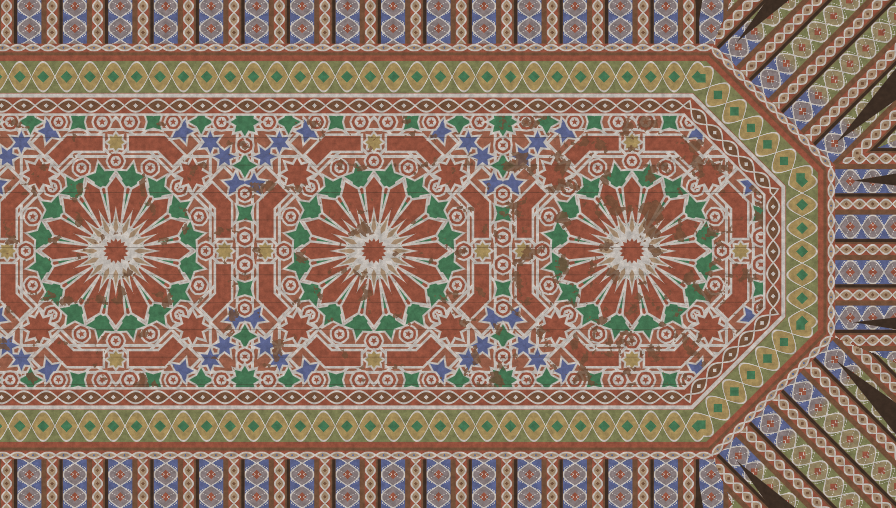
A Shadertoy shader for this pattern:

```glsl
// Painted wooden ceiling: a half-octagon panel of star rosettes, framed by friezes and beams.
// Lengths are in percent of the canvas height.
const float PI = 3.14159265;
const vec3 RED = vec3(.56, .30, .23), BROWN = vec3(.42, .29, .21), DARK = vec3(.20, .15, .12);
const vec3 GREEN = vec3(.24, .44, .31), BLUE = vec3(.33, .37, .54), WHITE = vec3(.76, .74, .72);
const vec3 CREAM = vec3(.62, .52, .42), OLIVE = vec3(.46, .47, .31), GOLD = vec3(.62, .53, .34);

float cover(float d) { return clamp(.5 - d * iResolution.y / 100., 0., 1.); }

void paint(inout vec3 col, float d, vec3 fill) { col = mix(col, fill, cover(d)); }

// A coloured piece with a pale strap around it.
void inlay(inout vec3 col, float d, vec3 fill, float strap) {
    paint(col, d - strap, WHITE);
    paint(col, d, fill);
}

float corner(vec2 i, vec2 f) {
    float a = 6.283 * fract(sin(dot(i, vec2(127.1, 311.7))) * 43758.5);
    return dot(vec2(cos(a), sin(a)), f);
}

float gradientNoise(vec2 p) {
    vec2 i = floor(p), f = fract(p), u = f * f * (3. - 2. * f), e = vec2(1, 0);
    float low = mix(corner(i, f), corner(i + e, f - e), u.x);
    float high = mix(corner(i + e.yx, f - e.yx), corner(i + 1., f - 1.), u.x);
    return mix(low, high, u.y);
}

float fbm(vec2 p) {
    float sum = 0., amp = 1.;
    for (int i = 0; i < 4; i++) { sum += amp * gradientNoise(p); p = p * 2.1 + 7.; amp *= .6; }
    return sum;
}

// Folds the plane into one wedge of an n-fold wheel, with its axis along x.
vec2 wedge(vec2 p, float n, float turn) {
    float s = 2. * PI / n, a = atan(p.y, p.x) - turn;
    a = abs(mod(a + .5 * s, s) - .5 * s);
    return length(p) * vec2(cos(a), sin(a));
}

float star(vec2 p, float n, float radius, float valley, float turn) {
    vec2 tip = vec2(radius, 0), e = valley * radius * vec2(cos(PI / n), sin(PI / n)) - tip;
    return dot(wedge(p, n, turn) - tip, normalize(vec2(e.y, -e.x)));
}

void cartouche(inout vec3 col, vec2 p, float radius) {
    float hex = star(p, 6., radius, .95, PI / 6.);
    inlay(col, hex, RED, .42);
    paint(col, hex + .3 * radius, WHITE);
    paint(col, star(p, 5., radius * .42, .5, 0.), RED);
}

void rosette(inout vec3 col, vec2 p) {
    vec2 w = wedge(p, 16., 0.), g = wedge(p, 16., PI / 16.);
    paint(col, length(p) - 15.5, RED);
    paint(col, length(p) - 11.5, GREEN);
    inlay(col, star(g - vec2(14.6, 0), 5., 3., .5, 0.), GREEN, .4);
    float petal = max(w.y - .3 - .108 * w.x, (w.x - 14.6) * .6 + w.y * .8);
    inlay(col, max(petal, 6.4 - w.x - w.y), RED, .48);
    inlay(col, star(p, 16., 7.2, .5, 0.), CREAM, .3);
    paint(col, star(p, 16., 6., .6, PI / 16.), WHITE);
    inlay(col, star(p, 16., 2.5, .75, 0.), RED, .4);
    cartouche(col, w - vec2(17.7, 0), 1.6);
}

// One square of the panel, mirrored into an eighth.
vec3 starPanel(vec2 p) {
    vec2 q = abs(p);
    if (q.y > q.x) q = q.yx;
    float plus = (q.x + q.y) * .707, minus = (q.x - q.y) * .707;
    float net = min(abs(q.x - 18.6), abs(q.x - 23.9));
    net = min(net, min(abs(plus - 18.6), abs(plus - 26.8)));
    net = min(net, min(abs(minus - 12.6), abs(minus - 3.2)));
    vec3 col = mix(RED, CREAM, .25);
    paint(col, net - .3, WHITE);
    rosette(col, p);
    // Broken octagon ring with stars in its gaps
    float ring = abs(max(q.x - 21.2, plus - 21.35)) - 1.45;
    inlay(col, max(ring, max(2.6 - q.y, 4. - minus)), RED, .5);
    inlay(col, star(q - 15.1, 8., 3.1, .62, 0.), RED, .5);
    inlay(col, star(q - vec2(21.4, 0), 8., 1.7, .7, 0.), GOLD, .4);
    // Small stars and cartouches between the rosettes
    inlay(col, star(q - vec2(23.6, 13), 5., 2.4, .5, PI / 2.), BLUE, .4);
    inlay(col, star(q - vec2(21.4, 18.6), 6., 2.2, .5, 0.), BLUE, .4);
    inlay(col, star(q - vec2(25.4, 16.8), 4., 2.4, .5, 0.), GREEN, .4);
    inlay(col, star(q - vec2(25.4, 7.4), 4., 2.2, .5, PI / 4.), GREEN, .4);
    cartouche(col, q - vec2(25.4, 2.7), 1.7);
    cartouche(col, q - vec2(25.4, 11.3), 1.5);
    cartouche(col, q - vec2(25.4, 20.8), 1.6);
    inlay(col, star(q - 25.4, 8., 2.8, .65, 0.), GREEN, .5);
    return col;
}

// Distance from the axis, position along the side, and side number.
vec3 octagon(vec2 p) {
    float y = abs(p.y), slant = (p.x + y) * .7071;
    vec3 s = vec3(y, p.x, 0);
    if (slant > s.x) s = vec3(slant, (p.x - y) * .7071, 1);
    return p.x > s.x ? vec3(p, 2) : s;
}

vec3 frieze(vec2 p, float period, float height, vec3 ground, vec3 inner, vec3 accent) {
    float lens = abs(p.y) - height * abs(cos(PI * p.x / period));
    float x = mod(p.x + .5 * period, period) - .5 * period;
    paint(ground, lens, inner);
    paint(ground, abs(lens) - .2, WHITE);
    paint(ground, abs(x) + abs(p.y) - .4 * height, accent);
    return ground;
}

vec3 beams(vec3 side) {
    float u = mod(side.y - (side.z < .5 ? 3.1 : .4) + 4.475, 8.95) - 4.475, x = abs(u);
    float outward = side.x - 40.5, across = x - 4.475;
    float gilded = side.z == 1. ? smoothstep(7., 9., outward) : 0.;
    vec3 field = mix(BLUE, OLIVE, gilded), leaf = mix(field, CREAM, .6);
    vec3 col = frieze(vec2(outward + 1., across), 4.4, 2.3, field, leaf, RED);
    paint(col, abs(abs(across) - 1.2 - .9 * cos(outward * 2.8)) - .1, WHITE);
    paint(col, x - 2.1, BROWN);
    paint(col, abs(u - 1.75) - .3, DARK);
    paint(col, x - 1.1, frieze(vec2(outward, u), 2.6, .9, RED, CREAM, BROWN));
    // Shadowed gaps near the corners
    float along = side.z < .5 ? side.y : abs(side.y);
    float gap = abs(along - 13.8 - .03 * outward) - .14 * (outward - 4.);
    paint(col, max(gap, 4. - outward), DARK);
    return col;
}

void mainImage(out vec4 fragColor, in vec2 fragCoord) {
    vec2 p = 100. * fragCoord / iResolution.y;
    vec3 side = octagon(p - vec2(123.5, 50.5));
    float d = side.x, s = side.y;

    // Panel of repeated rosettes, worn and planked
    vec3 col = starPanel(vec2(mod(p.x + 2.6, 50.8) - 25.4, p.y - 50.6));
    float wear = fbm(p * .23) + .2 * smoothstep(80., 115., p.x);
    col = mix(col, BROWN, .8 * smoothstep(.42, .54, wear));
    col = mix(col, DARK, .4 * cover(abs(mod(p.y, 5.4) - 2.7) - .06));

    // Frames, from the panel outward
    paint(col, 26.7 - d, WHITE);
    paint(col, 27.2 - d, frieze(vec2(s, d - 28.7), 4.4, 1.2, RED, BROWN, WHITE));
    paint(col, abs(d - 30.7) - .4, WHITE);
    paint(col, 31.2 - d, frieze(vec2(s, d - 34.4), 4.6, 2.9, OLIVE, GOLD, GREEN));
    paint(col, 37.5 - d, RED);
    paint(col, abs(d - 38.9) - .3, BROWN);
    paint(col, 39.4 - d, frieze(vec2(s, d - 40.1), 3., .6, RED, CREAM, BLUE));
    paint(col, 40.9 - d, beams(side));

    // Aged paint
    col *= .99 + .16 * fbm(p * .9);
    fragColor = vec4(mix(col, CREAM, .08), 1);
}
```
